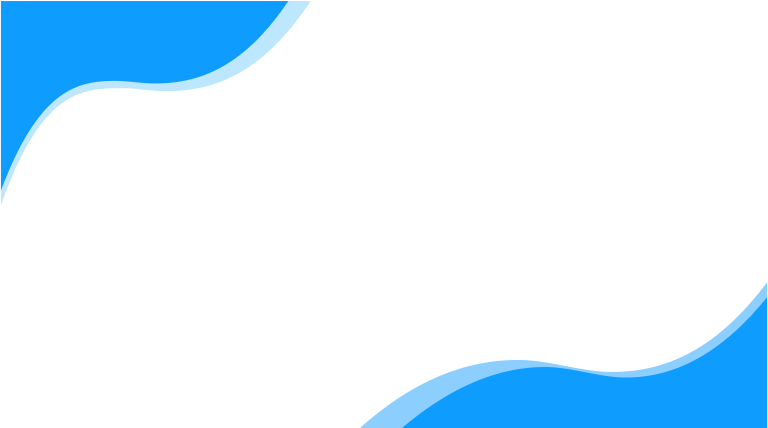
This background is drawn by a WebGL 1 fragment shader. Its source:

```glsl
precision highp float;
// Two opposite corners filled with smooth blue waves on white.
// Each wave is a height curve of three cubic Hermite spans: steep rise,
// gentle dip, steep rise; a pale wave peeks out behind each solid one.

#define WHITE vec3(1.0)
#define BLUE vec3(0.06, 0.61, 1.0)
#define PALE_TOP vec3(0.74, 0.90, 1.0)
#define PALE_BOTTOM vec3(0.55, 0.81, 1.0)
#define RIM 0.0012

uniform vec2 u_resolution;

// Cubic through a and b with end slopes m, straight beyond the ends.
float span(float x, vec2 a, vec2 b, vec2 m) {
  float w = b.x - a.x;
  float t = clamp((x - a.x) / w, 0.0, 1.0);
  float s = t * t * (3.0 - 2.0 * t);
  float bend = w * t * (1.0 - t) * (m.x * (1.0 - t) - m.y * t);
  float beyond = min(x - a.x, 0.0) * m.x + max(x - b.x, 0.0) * m.y;
  return mix(a.y, b.y, s) + bend + beyond;
}

// Height of a wave: start, crest, trough, end; level at crest and trough.
float waveHeight(float x, vec4 xs, vec4 ys, vec2 slopes) {
  if (x < xs.y) return span(x, vec2(xs.x, ys.x), vec2(xs.y, ys.y), vec2(slopes.x, 0.0));
  if (x < xs.z) return span(x, vec2(xs.y, ys.y), vec2(xs.z, ys.z), vec2(0.0));
  return span(x, vec2(xs.z, ys.z), vec2(xs.w, ys.w), vec2(0.0, slopes.y));
}

// Smooth coverage of the area above the wave, from its distance in pixels.
float above(vec2 uv, vec4 xs, vec4 ys, vec2 slopes) {
  float stepX = 0.5 / u_resolution.x;
  float height = waveHeight(uv.x, xs, ys, slopes);
  float rise = waveHeight(uv.x + stepX, xs, ys, slopes)
             - waveHeight(uv.x - stepX, xs, ys, slopes);
  float steepness = rise * u_resolution.y;
  float dist = (uv.y - height) * u_resolution.y / sqrt(1.0 + steepness * steepness);
  return clamp(dist + 0.5, 0.0, 1.0);
}

void main() {
  vec2 uv = gl_FragCoord.xy / u_resolution;
  vec3 color = WHITE;

  // Upper left corner
  float paleTop = above(uv, vec4(0.0, 0.159, 0.216, 0.4036),
                        vec4(0.514, 0.794, 0.787, 0.995), vec2(5.2, 2.69));
  float blueTop = above(uv, vec4(0.0, 0.150, 0.202, 0.3763),
                        vec4(0.549, 0.811, 0.805, 1.0), vec2(4.84, 2.69));
  color = mix(color, PALE_TOP, paleTop);
  color = mix(color, BLUE, blueTop);

  // Lower right corner
  float paleBottom = 1.0 - above(uv, vec4(0.4688, 0.6745, 0.797, 1.0),
                                 vec4(0.0, 0.159, 0.131, 0.3435), vec2(1.61, 2.42));
  float blueBottom = 1.0 - above(uv, vec4(0.5234, 0.7096, 0.815, 1.0),
                                 vec4(0.0, 0.1425, 0.118, 0.3084), vec2(1.52, 2.24));
  color = mix(color, PALE_BOTTOM, paleBottom);
  color = mix(color, BLUE, blueBottom);

  // Hairline white rim on the left, right and top sides
  vec2 inset = vec2(min(uv.x, 1.0 - uv.x) - RIM, 1.0 - uv.y - 2.0 * RIM);
  vec2 inside = clamp(inset * u_resolution + 0.5, 0.0, 1.0);
  color = mix(WHITE, color, inside.x * inside.y);

  gl_FragColor = vec4(color, 1.0);
}
```
